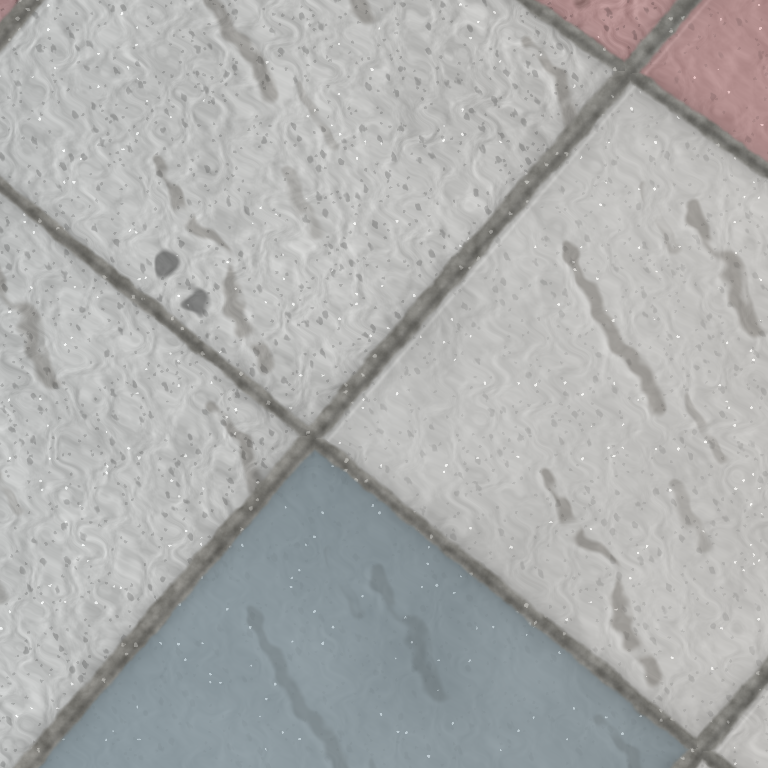
Reproduce this texture procedurally as a Shadertoy shader.

```glsl
// Weathered square paving slabs laid diagonally: pale, blue-grey and pink stone.
// A sheared lattice gives slabs and joints; every slab repeats one cast set of
// slanted grooves, then noise adds grain, pits, chips and worn joint edges.

#define CORNER vec2(0.406, 0.431)                      // main joint crossing
#define LATTICE mat2(0.505, -0.4075, 0.411, 0.475)     // slab side vectors
#define JOINT_HALF vec2(0.0125, 0.0090)                // joint half widths
#define PALE vec3(0.742, 0.744, 0.738)
#define BLUE vec3(0.535, 0.583, 0.605)
#define PINK vec3(0.680, 0.550, 0.550)
#define MORTAR vec3(0.510, 0.505, 0.485)
#define GRAIN 0.20
#define GROOVE_DEPTH 0.20

float hash(vec2 p) {
    vec3 h = fract(vec3(p.xyx) * 0.1031);
    h += dot(h, h.yzx + 33.33);
    return fract((h.x + h.y) * h.z);
}

float noise(vec2 p) {
    vec2 i = floor(p), f = fract(p);
    f = f * f * (3.0 - 2.0 * f);
    return mix(mix(hash(i), hash(i + vec2(1, 0)), f.x),
               mix(hash(i + vec2(0, 1)), hash(i + vec2(1, 1)), f.x), f.y);
}

float fbm(vec2 p) {
    float sum = 0.0, amp = 0.5;
    for (int i = 0; i < 4; i++) {
        sum += amp * noise(p);
        p = mat2(1.6, 1.2, -1.2, 1.6) * p + 7.3;
        amp *= 0.5;
    }
    return sum;
}

// One jittered dot in a random share of the cells
float specks(vec2 p, float share, float radius) {
    vec2 cell = floor(p);
    vec2 centre = 0.3 + 0.4 * vec2(hash(cell + 3.1), hash(cell + 8.7));
    float d = length(fract(p) - centre) + 0.25 * (noise(p * 5.0) - 0.5);
    return step(hash(cell + 21.0), share) * (1.0 - smoothstep(radius * 0.4, radius, d));
}

// Slanted stroke: x runs across it, y along it
float stroke(vec2 g, vec2 centre, float halfLength, float width) {
    g -= centre;
    width *= 0.8 + 0.4 * smoothstep(-halfLength, halfLength, g.y);
    float d = length(vec2(g.x, max(abs(g.y) - halfLength, 0.0)));
    return 1.0 - smoothstep(width * 0.35, width, d);
}

// Four long grooves and three faint ones, the same on each slab
float grooves(vec2 g) {
    g.x += 0.030 * (noise(g * 15.0) - 0.5) + 0.010 * (noise(g * 60.0) - 0.5);
    float depth = 0.0;
    for (int i = 0; i < 4; i++) {
        float k = float(i), bend = k - 1.5;
        vec2 centre = vec2(0.25 + 0.165 * k, 0.023 + 0.1385 * bend * bend);
        depth = max(depth, stroke(g, centre, 0.15 - 0.03 * k, 0.013));
    }
    for (int i = 0; i < 3; i++) {
        float k = float(i);
        vec2 centre = vec2(0.38 + 0.08 * k, 0.32 - 0.09 * k * k);
        depth = max(depth, 0.6 * stroke(g, centre, 0.045, 0.010));
    }
    return depth * smoothstep(0.12, 0.48, noise(g * vec2(70.0, 38.0)));
}

void mainImage(out vec4 fragColor, in vec2 fragCoord) {
    vec2 p = fragCoord / iResolution.xy - CORNER;
    float soft = max(0.003, 1.0 / iResolution.y);

    // Slab lattice with a slight convergence to the right
    vec2 uv = inverse(LATTICE) * p;
    uv.y -= 0.07 * uv.x * uv.y;
    vec2 slab = floor(uv);
    vec2 q = p - LATTICE * slab;
    vec2 slant = vec2(dot(q, vec2(0.88, 0.47)), dot(q, vec2(0.47, -0.88)));
    vec2 side = (uv - floor(uv + 0.5)) * vec2(0.648, 0.628);
    vec2 gap = abs(side) - JOINT_HALF;
    float edge = min(gap.x, gap.y) + 0.008 * (fbm(p * 45.0) - 0.47);

    // Stone colour of each slab
    float isBlue = float(slab == vec2(0, -1));
    float isPink = float(slab.y > 0.5 || slab.x < -1.5);
    float rough = mix(0.55, 1.0, step(slab.x, -0.5)) * (1.0 - 0.65 * isBlue);
    vec3 col = mix(mix(PALE, BLUE, isBlue), PINK, isPink);
    col += 0.09 * (fbm(p * 7.0) - 0.47) + vec3(0.012, 0.0, -0.008) * p.x;

    // Grain lit from one side, cast grooves with a bright rim
    vec2 grainPos = slant * vec2(75.0, 52.0) + slab * 17.0 + 2.0 * noise(p * 40.0);
    col += GRAIN * rough * (fbm(grainPos) - fbm(grainPos + vec2(0.5, 0.3)));
    float depth = grooves(slant), rim = grooves(slant + vec2(0.009, 0.0));
    float strength = 1.0 - 0.55 * isBlue;
    col *= 1.0 - strength * GROOVE_DEPTH * depth * vec3(0.95, 1.0, 1.06);
    col += 0.035 * strength * max(rim - depth, 0.0);

    // Pits, pale flecks and two deep chips on one slab
    float pits = max(specks(slant * vec2(65.0, 42.0) + slab * 9.0, 0.20, 0.28),
                     0.8 * specks(slant * 110.0 + slab * 5.0, 0.16, 0.28));
    col *= 1.0 - 0.17 * pits * rough;
    col += 0.20 * specks(p * 95.0 + 40.0, 0.035, 0.20);
    for (int i = 0; i < 2; i++) {
        vec2 c = p - vec2(-0.191, 0.228) - float(i) * vec2(0.038, -0.052);
        float d = length(mat2(0.8, 0.8, -0.6, 0.6) * c) + 0.018 * (noise(p * 70.0) - 0.5);
        col *= 1.0 - 0.36 * (1.0 - smoothstep(0.010, 0.019, d));
    }

    // Soiled slab borders and one pale lip beside the broad joints
    col *= 1.0 - 0.13 * exp(-max(edge, 0.0) / 0.010);
    float lip = exp(-pow((side.x - 0.019) / 0.0025, 2.0));
    col += 0.06 * lip * (1.0 - isBlue) * step(0.0, gap.y);

    // Sandy joints, darker in the middle and on the lower side
    vec3 mortar = MORTAR + 0.28 * (fbm(p * 75.0) - 0.47);
    float across = gap.x < gap.y ? side.x - 0.005 : side.y + 0.002;
    mortar *= 1.0 - 0.17 * exp(-pow(across / 0.005, 2.0));
    mortar += 0.18 * specks(p * 80.0, 0.15, 0.25);
    col = mix(col, mortar, 1.0 - smoothstep(-soft, soft, edge));

    fragColor = vec4(clamp(col, 0.0, 1.0), 1.0);
}
```
